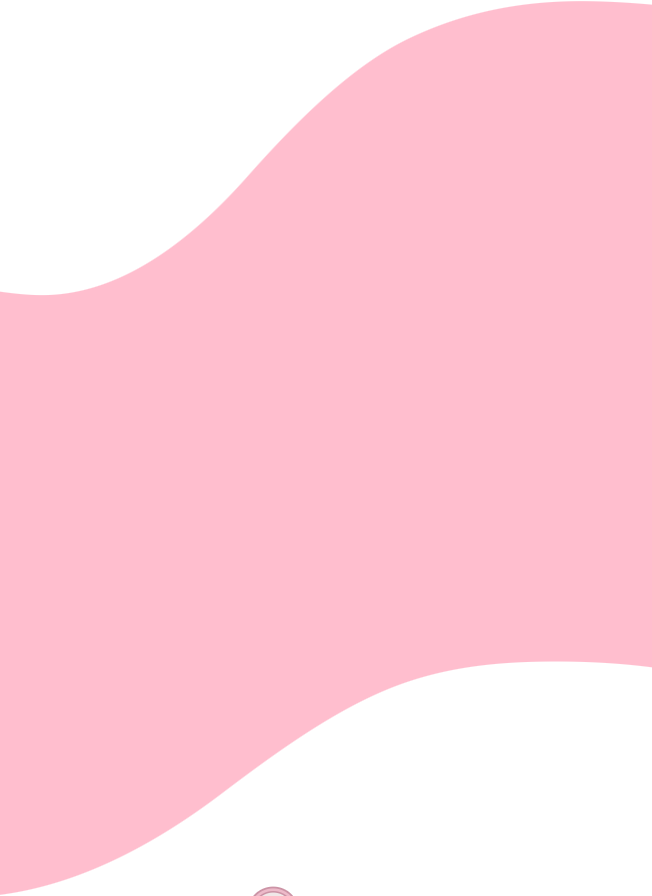
A Shadertoy shader for this background:

```glsl
const vec3 PINK = vec3(1.0, 0.745, 0.808);
const vec3 WHITE = vec3(1.0);
const vec3 MAUVE = vec3(0.80, 0.58, 0.65);
const vec3 ROSE = vec3(0.93, 0.73, 0.79);
const vec3 PEARL = vec3(0.94, 0.91, 0.91);

const int KNOTS = 6;

// Each knot holds its position, height and slope.
const vec3 UPPER_WAVE[KNOTS] = vec3[KNOTS](
    vec3(0.0, 0.6745, -0.10), vec3(0.0645, 0.6706, 0.0),
    vec3(0.380, 0.8034, 0.821), vec3(0.627, 0.957, 0.349),
    vec3(0.891, 0.9987, 0.0), vec3(1.0, 0.9948, -0.065));

const vec3 LOWER_WAVE[KNOTS] = vec3[KNOTS](
    vec3(0.0, 0.0013, 0.094), vec3(0.1703, 0.0385, 0.3375),
    vec3(0.3405, 0.1146, 0.552), vec3(0.5914, 0.2298, 0.305),
    vec3(0.853, 0.2617, 0.0), vec3(1.0, 0.2552, -0.094));

// Cubic segment through two knots
float hermite(vec3 a, vec3 b, float x) {
    float span = b.x - a.x;
    float t = (x - a.x) / span;
    float s = 1.0 - t;
    return mix(a.y, b.y, t * t * (3.0 - 2.0 * t))
         + span * t * s * (a.z * s - b.z * t);
}

float waveHeight(vec3 knots[KNOTS], float x) {
    float height = knots[0].y;
    for (int i = 0; i < KNOTS - 1; i++) {
        if (x >= knots[i].x) height = hermite(knots[i], knots[i + 1], x);
    }
    return height;
}

// Coverage of the side where the signed value is positive
float coverage(float signedValue, float softness) {
    return clamp(0.5 + signedValue / softness, 0.0, 1.0);
}

float disc(vec2 p, vec2 center, float radius, float pixel) {
    return coverage(radius - length(p - center), pixel);
}

// Concentric rings around a pale centre
vec3 addBadge(vec3 color, vec2 p, vec2 center, float radius, float pixel) {
    color = mix(color, MAUVE, disc(p, center, radius, pixel));
    color = mix(color, ROSE, disc(p, center, radius * 0.93, pixel));
    color = mix(color, MAUVE, disc(p, center, radius * 0.83, pixel));
    return mix(color, PEARL, disc(p, center, radius * 0.77, pixel));
}

void mainImage(out vec4 fragColor, in vec2 fragCoord) {
    vec2 uv = fragCoord / iResolution.xy;
    float aspect = iResolution.x / iResolution.y;
    float pixel = 1.0 / iResolution.y;

    // Band between the two waves
    float belowUpper = waveHeight(UPPER_WAVE, uv.x) - uv.y;
    float aboveLower = uv.y - waveHeight(LOWER_WAVE, uv.x);
    float band = coverage(belowUpper, fwidth(belowUpper))
               * coverage(aboveLower, fwidth(aboveLower));
    vec3 color = mix(WHITE, PINK, band);

    // Badge peeking over the bottom edge
    vec2 badgeCenter = vec2(0.419 * aspect, -0.0185);
    color = addBadge(color, vec2(uv.x * aspect, uv.y), badgeCenter, 0.029, pixel);

    fragColor = vec4(color, 1.0);
}
```
